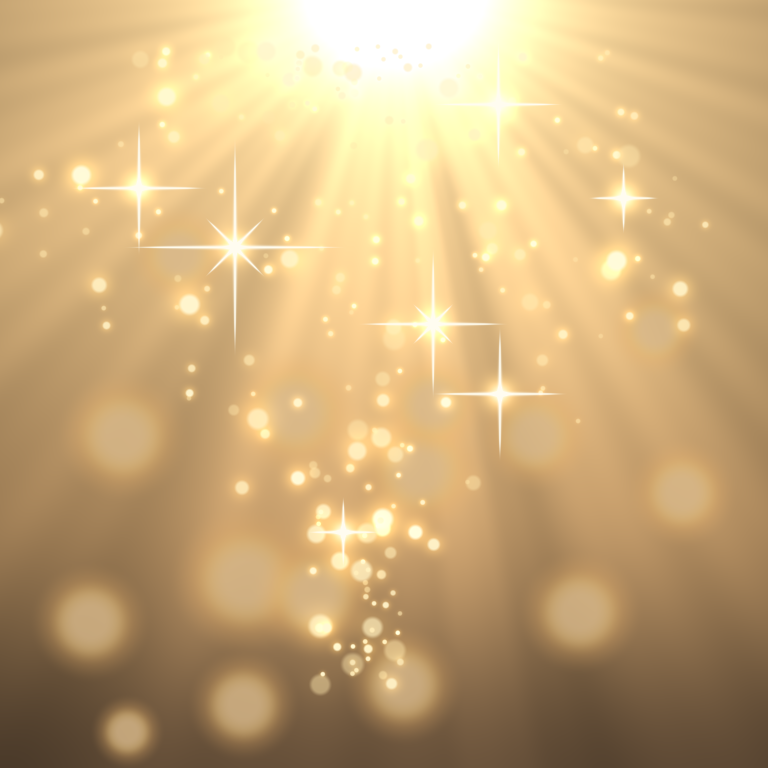
This background is drawn by a WebGL 2 fragment shader. Its source:

```glsl
#version 300 es
precision highp float;
// Golden light falling from the top edge: a warm gradient with angular beams,
// large blurred discs, a hashed cloud of small bright motes and a few
// star-shaped sparkles drawn from tapered spikes.
uniform vec2 u_resolution;
out vec4 fragColor;

vec3 hash3(float n) {
    vec3 q = fract(n * vec3(0.1031, 0.1137, 0.0973));
    q += dot(q, q.yzx + 33.33);
    return fract((q.xxy + q.yzz) * q.zyx);
}

float band(float a, float lo, float hi, float soft) {
    return smoothstep(lo - soft, lo + soft, a) - smoothstep(hi - soft, hi + soft, a);
}

// Brightness of the beams by angle from straight down, positive to the right
float beams(float a) {
    float b = 0.7 * band(a, -0.37, 0.17, 0.05) + 0.5 * band(a, 0.08, 0.18, 0.02);
    b += 0.8 * band(a, 0.31, 0.64, 0.05) + 0.6 * band(a, -1.25, -0.82, 0.1);
    b -= 0.7 * band(a, -0.52, -0.4, 0.06) + 0.4 * band(a, 0.19, 0.27, 0.03);
    return b + 0.15 * sin(a * 37.0) + 0.1 * sin(a * 61.0 + 1.0) - 0.3;
}

vec3 background(vec2 p) {
    vec2 d = p - vec2(0.515, 1.02);
    float dist = length(d);
    vec3 col = mix(vec3(0.36, 0.28, 0.2), vec3(0.7, 0.55, 0.37), smoothstep(-0.03, 0.36, p.y));
    col = mix(col, vec3(0.81, 0.66, 0.45), smoothstep(0.25, 0.7, p.y));
    col *= 1.04 - 0.6 * (p.x - 0.5) * (p.x - 0.5);
    col += vec3(0.2, 0.2, 0.17) * exp(-3.5 * dist * dist);
    col *= 1.0 + 0.12 * beams(atan(d.x, -d.y)) * smoothstep(0.06, 0.3, dist);
    // Yellow halo and white core of the source
    float q = dot(d * d, vec2(1.0, 1.3));
    col += vec3(0.3, 0.38, 0.3) * exp(-24.0 * q);
    col += vec3(0.1, 0.2, 0.5) * exp(-75.0 * q);
    return min(col, 1.0);
}

// Blurred disc: amber fringe, yellow ring and a pale centre
vec3 addDisc(vec3 col, vec2 p, vec3 disc) {
    float r = length(p - disc.xy) / disc.z;
    col = mix(col, vec3(0.93, 0.71, 0.43), 0.4 * (1.0 - smoothstep(0.55, 1.35, r)));
    col = mix(col, vec3(0.86, 0.76, 0.49), 0.35 * (1.0 - smoothstep(0.5, 0.95, r)));
    return mix(col, vec3(0.83, 0.72, 0.59), 0.5 * (1.0 - smoothstep(0.3, 0.8, r)));
}

// Mote cloud: wide under the light, narrowing to a trail below
vec3 addMotes(vec3 col, vec2 p) {
    for (int i = 0; i < 230; i++) {
        vec3 h = hash3(float(i) * 7.31 + 2.0);
        vec3 k = hash3(float(i) * 3.77 + 511.0);
        float y = 0.94 - 0.84 * pow(h.x, 1.6);
        float side = 2.0 * h.y - 1.0;
        float reach = 0.06 + 0.46 * smoothstep(0.2, 0.72, y) - 0.2 * smoothstep(0.75, 0.95, y);
        vec2 centre = vec2(0.475 + reach * side * (0.35 + 0.65 * abs(side)), y);
        float radius = 0.0025 + 0.0145 * pow(h.z, 3.0);
        float d = length(p - centre);
        float body = 1.0 - smoothstep(0.65 * radius, radius + 0.0015, d);
        float light = 0.4 + 0.6 * k.x;
        vec3 tint = mix(vec3(1.0, 0.9, 0.66), vec3(1.0, 0.99, 0.87), k.x);
        col += vec3(0.25, 0.2, 0.08) * k.x * exp(-d * d / (2.5 * radius * radius));
        col = mix(min(col, 1.0), tint, body * light);
    }
    return col;
}

float spike(vec2 d, float len) {
    float taper = max(1.0 - abs(d.x) / len, 0.0);
    float across = d.y / (0.0024 * taper + 0.0005);
    return exp(-across * across) * smoothstep(0.0, 0.35, taper);
}

vec3 addSparkle(vec3 col, vec2 p, vec3 star) {
    vec2 d = p - star.xy;
    float r2 = dot(d, d);
    float rays = max(spike(d, star.z), spike(d.yx, star.z));
    // Only the larger sparkles carry short diagonal spikes
    vec2 t = vec2(d.x + d.y, d.x - d.y) * 0.7071;
    float diagonal = max(spike(t, 0.38 * star.z), spike(t.yx, 0.38 * star.z));
    rays = max(rays, diagonal * step(0.095, star.z));
    col += vec3(0.35, 0.3, 0.15) * exp(-r2 / 0.0004);
    float core = exp(-r2 / 0.00009);
    return mix(min(col, 1.0), vec3(1.0, 0.99, 0.94), clamp(rays + core, 0.0, 1.0));
}

void main() {
    vec2 p = (gl_FragCoord.xy - 0.5 * u_resolution) / min(u_resolution.x, u_resolution.y) + 0.5;
    vec3 col = background(p);

    // Disc and sparkle anchors: position and size
    vec3 discs[15] = vec3[](
        vec3(0.384, 0.464, 0.066), vec3(0.16, 0.432, 0.066), vec3(0.118, 0.19, 0.06),
        vec3(0.32, 0.245, 0.076), vec3(0.41, 0.225, 0.064), vec3(0.525, 0.108, 0.06),
        vec3(0.317, 0.082, 0.056), vec3(0.166, 0.047, 0.037), vec3(0.755, 0.203, 0.062),
        vec3(0.888, 0.358, 0.055), vec3(0.853, 0.57, 0.047), vec3(0.697, 0.433, 0.058),
        vec3(0.547, 0.388, 0.066), vec3(0.563, 0.473, 0.055), vec3(0.234, 0.668, 0.052));
    for (int i = 0; i < 15; i++) col = addDisc(col, p, discs[i]);

    col = addMotes(col, p);

    vec3 stars[7] = vec3[](
        vec3(0.306, 0.678, 0.147), vec3(0.181, 0.755, 0.09), vec3(0.649, 0.864, 0.085),
        vec3(0.812, 0.742, 0.047), vec3(0.564, 0.578, 0.1), vec3(0.651, 0.487, 0.09),
        vec3(0.447, 0.307, 0.047));
    for (int i = 0; i < 7; i++) col = addSparkle(col, p, stars[i]);

    fragColor = vec4(clamp(col, 0.0, 1.0), 1.0);
}
```
